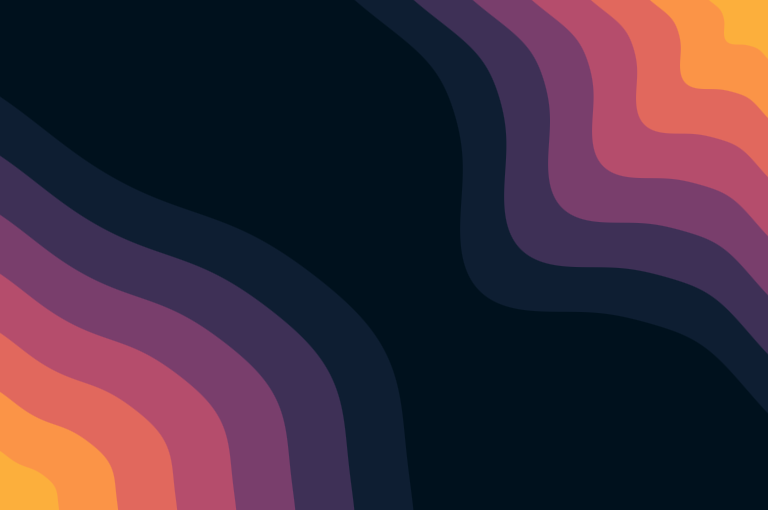
Give the GLSL for this background, as a Shadertoy shader.

```glsl
// Nested wavy bands glowing from navy to amber in two opposite corners of a dark field.

const int BANDS = 7;
const float HALF_PI = 1.5707963;
const float REACH = 0.8105;  // outermost radius along the canvas edges, in heights

const vec3 NIGHT = vec3(0.0, 0.067, 0.114);

// Band colours, from the outer rim to the corner.
const vec3 PALETTE[BANDS] = vec3[BANDS](
    vec3(0.055, 0.118, 0.196),
    vec3(0.243, 0.188, 0.337),
    vec3(0.475, 0.243, 0.424),
    vec3(0.710, 0.302, 0.424),
    vec3(0.882, 0.408, 0.365),
    vec3(0.984, 0.580, 0.278),
    vec3(0.990, 0.686, 0.235)
);

// Layered sines over a quarter turn; the outline stays at 1 on both edges.
float wavyRadius(float angle, float waves[BANDS]) {
    float radius = 1.0;
    for (int k = 0; k < BANDS; k++) {
        radius += waves[k] * sin(2.0 * float(k + 1) * angle);
    }
    return radius;
}

// Distance from the corner counted in bands: 0 at the corner, BANDS at the rim.
float bandDistance(vec2 p, float waves[BANDS]) {
    float angle = clamp(atan(p.y, p.x), 0.0, HALF_PI);
    return float(BANDS) * length(p) / (REACH * wavyRadius(angle, waves));
}

// Paint the bands from the largest to the smallest with soft edges.
vec3 paintBands(vec3 base, float dist) {
    float softness = max(fwidth(dist), 1e-4);
    vec3 color = base;
    for (int i = 0; i < BANDS; i++) {
        float edge = float(BANDS - i);
        float coverage = clamp(0.5 + (edge - dist) / softness, 0.0, 1.0);
        color = mix(color, PALETTE[i], coverage);
    }
    return color;
}

void mainImage(out vec4 fragColor, in vec2 fragCoord) {
    vec2 p = fragCoord / iResolution.y;
    vec2 farCorner = vec2(iResolution.x / iResolution.y, 1.0);

    // Sine amplitudes, lowest frequency first.
    float lowerWaves[BANDS] = float[BANDS](
        -0.0996, 0.0781, -0.0149, 0.0025, -0.0054, -0.0039, -0.0030);
    float upperWaves[BANDS] = float[BANDS](
        -0.1415, -0.0122, -0.1152, -0.0010, 0.0047, 0.0008, -0.0125);

    vec3 color = paintBands(NIGHT, bandDistance(p, lowerWaves));
    color = paintBands(color, bandDistance(farCorner - p, upperWaves));
    fragColor = vec4(color, 1.0);
}
```
